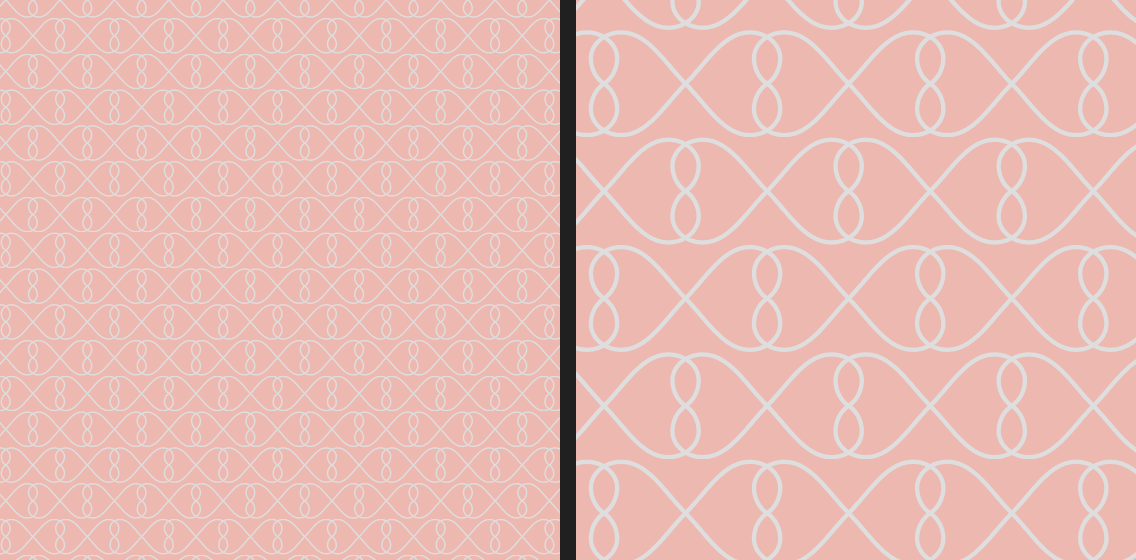
Left, the full canvas; right, a detail of the centre.
A WebGL 1 fragment shader for this pattern:

```glsl
precision highp float;

uniform vec2 u_resolution;

#define REPEATS_ACROSS 10.30
#define ROWS_DOWN 15.65
#define LOOP_ORIGIN vec2(0.0102, 0.9363)
#define HALF_STROKE 0.0265
#define PEAK 0.63
#define LOOP_WIDTH 0.161
#define GROUND vec3(0.93, 0.72, 0.69)
#define STROKE vec3(0.87, 0.87, 0.87)
#define STEPS 14

float segmentDistance(vec2 p, vec2 a, vec2 b) {
  vec2 ab = b - a;
  float t = clamp(dot(p - a, ab) / dot(ab, ab), 0.0, 1.0);
  return length(p - a - ab * t);
}

vec2 bezier(vec2 a, vec2 b, vec2 c, vec2 d, float t) {
  float s = 1.0 - t;
  return a * s * s * s + 3.0 * b * s * s * t + 3.0 * c * s * t * t + d * t * t * t;
}

// Distance to a cubic curve and to its reflection in x
float mirroredCurve(vec2 p, vec2 a, vec2 b, vec2 c, vec2 d) {
  vec2 reflected = vec2(-p.x, p.y);
  vec2 start = a;
  float nearest = 10.0;
  for (int i = 1; i <= STEPS; i++) {
    vec2 end = bezier(a, b, c, d, float(i) / float(STEPS));
    nearest = min(nearest, segmentDistance(p, start, end));
    nearest = min(nearest, segmentDistance(reflected, start, end));
    start = end;
  }
  return nearest;
}

// Upper half of a strand: centre, side of the loop, peak, crossing
float strandDistance(vec2 p) {
  vec2 centre = vec2(0.0);
  vec2 side = vec2(LOOP_WIDTH, 0.312);
  vec2 peak = vec2(-0.214, PEAK);
  vec2 crossing = vec2(-1.0, 0.0);
  float d = mirroredCurve(p, centre, vec2(0.107, 0.071), vec2(LOOP_WIDTH, 0.196), side);
  d = min(d, mirroredCurve(p, side, vec2(LOOP_WIDTH, 0.482), vec2(0.0, PEAK), peak));
  return min(d, mirroredCurve(p, peak, vec2(-0.536, PEAK), vec2(-0.75, 0.25), crossing));
}

void main() {
  vec2 uv = gl_FragCoord.xy / u_resolution;
  vec2 cell = (uv - LOOP_ORIGIN) * vec2(REPEATS_ACROSS, ROWS_DOWN);

  // Alternate rows shift by half a repeat
  float row = floor(cell.y + 0.5);
  cell.x += 0.5 * mod(row, 2.0);
  vec2 local = vec2(fract(cell.x + 0.5) - 0.5, cell.y - row);

  // One unit is half a repeat; four-way symmetry folds the cell
  vec2 p = abs(local) * vec2(2.0, 2.0 * REPEATS_ACROSS / ROWS_DOWN);

  float pixel = 2.0 * REPEATS_ACROSS / min(u_resolution.x, u_resolution.y);
  float ink = clamp(0.5 + (HALF_STROKE - strandDistance(p)) / pixel, 0.0, 1.0);
  gl_FragColor = vec4(mix(GROUND, STROKE, ink), 1.0);
}
```
